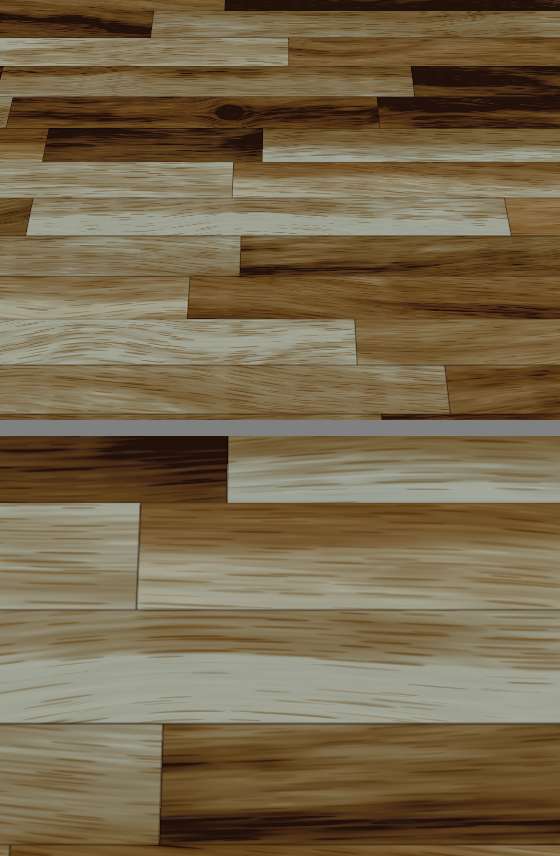
Top: the whole. Bottom: its middle third, enlarged.
This texture is drawn by a Shadertoy shader. Its source:

```glsl
#define HORIZON 2.48
#define ROW_SCALE 99.4
#define ROW_SHIFT 39.68
#define BOARD_LENGTH 0.95
#define TONE_SPREAD 0.96
#define FIGURE 0.75
#define FIBRE 0.11
#define PORE_DEPTH 0.4
#define KNOT_SHARE 0.2
#define SEAM_WIDTH 0.0012
#define GLARE 0.24

float hash(vec2 p) {
    return fract(sin(dot(p, vec2(12.9898, 78.233))) * 43758.5453);
}

float noise(vec2 p) {
    vec2 i = floor(p), f = fract(p);
    f = f * f * (3.0 - 2.0 * f);
    return mix(mix(hash(i), hash(i + vec2(1, 0)), f.x),
               mix(hash(i + vec2(0, 1)), hash(i + vec2(1, 1)), f.x), f.y);
}

float fbm(vec2 p) {
    float sum = 0.0, gain = 0.53;
    for (int i = 0; i < 4; i++) {
        sum += gain * noise(p);
        p = p * 2.03 + 7.1;
        gain *= 0.5;
    }
    return sum;
}

// One tapered dash in each grid cell, present with the given density
float dashes(vec2 q, float seed, float density) {
    vec2 cell = floor(q) + seed, f = fract(q) - 0.5;
    float a = hash(cell), b = hash(cell + 17.3), c = hash(cell + 31.7);
    float halfLength = mix(0.2, 0.47, b);
    f -= vec2((a - 0.5) * (1.0 - 2.0 * halfLength), (c - 0.5) * 0.4);
    float taper = max(1.0 - f.x * f.x / (halfLength * halfLength), 0.0);
    float body = smoothstep(-0.15, 0.15, 0.12 * sqrt(taper) - abs(f.y));
    return body * smoothstep(0.0, 0.6, taper) * step(hash(cell + 5.9), density) * mix(0.5, 1.0, c);
}

// Wood colours from darkest to palest
vec3 woodRamp(float t) {
    vec3 c = mix(vec3(0.13, 0.065, 0.04), vec3(0.28, 0.165, 0.08), clamp((t - 0.02) / 0.09, 0.0, 1.0));
    c = mix(c, vec3(0.38, 0.265, 0.10), clamp((t - 0.11) / 0.155, 0.0, 1.0));
    c = mix(c, vec3(0.47, 0.38, 0.23), clamp((t - 0.265) / 0.235, 0.0, 1.0));
    c = mix(c, vec3(0.53, 0.49, 0.38), clamp((t - 0.5) / 0.245, 0.0, 1.0));
    return mix(c, vec3(0.62, 0.635, 0.58), clamp((t - 0.745) / 0.21, 0.0, 1.0));
}

// Bell curve around a centre
float bell(float x, float center, float width) {
    float d = (x - center) / width;
    return exp(-d * d);
}

void mainImage(out vec4 fragColor, in vec2 fragCoord) {
    vec2 uv = fragCoord / iResolution.y;
    float aspect = iResolution.x / iResolution.y;

    // Perspective floor: rows get taller towards the viewer
    float down = 1.0 - uv.y;
    float depth = down + HORIZON;
    float across = ROW_SHIFT - ROW_SCALE / depth;
    float along = (uv.x - 0.5 * aspect) * (HORIZON + 0.5) / depth;
    float row = floor(across), rowPos = fract(across);
    float rowHeight = depth * depth / ROW_SCALE;

    // Boards: one jittered joint in each cell of the row
    float u = along / BOARD_LENGTH + hash(vec2(row, 3.7));
    float cell = floor(u);
    float joint = 0.2 + 0.6 * hash(vec2(cell, row + 40.0));
    float id = cell + step(joint, fract(u));
    vec2 board = vec2(id, row);
    float seed = 50.0 * hash(board + 2.3);
    float tint = hash(board + 9.1);

    // Knot that bends the grain around it
    vec2 k = vec2((u - id) * BOARD_LENGTH / 0.035, (rowPos - 0.5) / 0.24);
    float knotDist = dot(k, k);
    float hasKnot = step(1.0 - KNOT_SHARE, hash(board + 14.6));

    // Grain space: tilted, wavy, unique to each board
    vec2 g = vec2(along, across);
    g.y += (hash(board + 6.2) - 0.5) * 1.5 * along;
    g.y += 0.4 * (noise(vec2(along * 3.5, across * 0.8) + seed) - 0.5);
    g.y -= hasKnot * 0.3 * k.y * exp(-0.3 * knotDist);

    // Board tone, evenly spread, with a pale and a dark band of rows
    float tone = fract(0.5698 * id + 0.7549 * row + 0.2);
    float t = 0.49 + TONE_SPREAD * (tone - 0.5);
    t += 0.24 * bell(down, 0.57, 0.14) - 0.26 * bell(down, 0.27, 0.1) - 0.14 * bell(down, 0.0, 0.16);
    t = clamp(t, 0.04, 0.92);
    float boardTone = t;

    // Broad figure, occasional sapwood edge and fine fibre
    float warp = fbm(g * vec2(2.5, 1.2) + seed);
    float figure = fbm(vec2(g.x * 1.6, g.y * 3.0) + 3.0 * warp + seed);
    t += FIGURE * (figure - 0.5) * mix(1.1, 0.7, boardTone);
    float sapwood = smoothstep(-0.14, 0.14, rowPos - 0.45 + 0.5 * (warp - 0.5));
    t += 0.36 * (sapwood - 0.5) * step(0.84, hash(board + 21.4));
    float fibre = 0.5 * (noise(g * vec2(8.0, 24.0) + seed) + noise(g * vec2(26.0, 46.0) + seed));
    t += FIBRE * 2.0 * (fibre - 0.5);
    t -= hasKnot * exp(-0.9 * knotDist) * (0.35 + 0.15 * sin(9.0 * sqrt(knotDist)));

    // Streaky reflection of daylight
    vec2 spot = (uv - vec2(0.62 * aspect, 0.42)) / vec2(0.45, 0.13);
    float streak = smoothstep(0.4, 0.75, fbm(g * vec2(5.0, 6.0) + seed + 3.0));
    t += GLARE * streak * exp(-dot(spot, spot));

    // Dark pores in three overlapping layers, pale flecks on darker wood
    float pores = 0.0;
    float density = mix(0.2, 0.6, hash(board + 27.8));
    for (int i = 0; i < 3; i++) {
        float n = float(i);
        vec2 grid = vec2(8.0 + 3.0 * n, 10.0 + 2.3 * n);
        pores = max(pores, dashes(g * grid + n * vec2(0.37, 0.51), seed + 8.0 * n, density));
    }
    t -= PORE_DEPTH * pores * mix(0.2, 1.0, boardTone);
    float flecks = dashes(g * vec2(24.0, 10.0) + 0.3, seed + 60.0, 0.35);

    vec3 color = woodRamp(t);
    vec3 warmth = mix(vec3(1.06, 0.97, 0.86), vec3(0.98, 1.01, 1.05), tint);
    color *= mix(warmth, vec3(1.0), 0.8 * smoothstep(0.55, 0.85, boardTone));
    color += flecks * (1.0 - boardTone) * vec3(0.06, 0.065, 0.07);
    color *= 0.96 + 0.08 * fibre;

    // Seams between rows and at board ends
    float rowSeam = min(rowPos, 1.0 - rowPos) * rowHeight;
    float endSeam = abs(fract(u) - joint) * BOARD_LENGTH;
    float soft = SEAM_WIDTH + 0.5 / iResolution.y;
    float rowStrength = mix(0.12, 0.5, hash(vec2(floor(across + 0.5), 8.8)));
    vec3 seamShade = vec3(0.85, 1.0, 1.1);
    color *= 1.0 - rowStrength * seamShade * (1.0 - smoothstep(0.0, soft, rowSeam));
    color *= 1.0 - 0.45 * seamShade * (1.0 - smoothstep(0.0, soft, endSeam));

    fragColor = vec4(clamp(color, 0.0, 1.0), 1.0);
}
```
